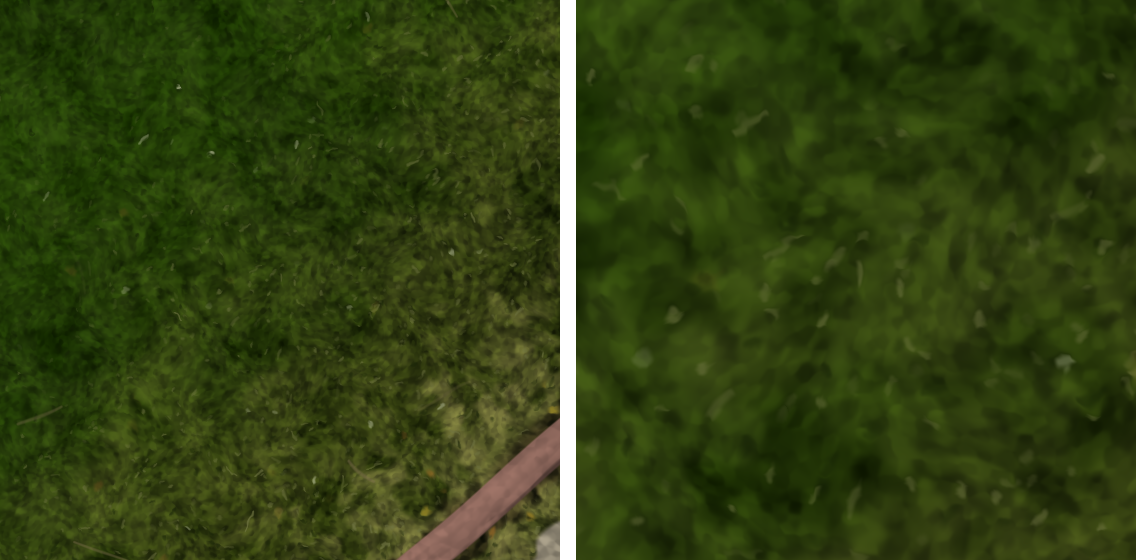
Left, the full canvas; right, a detail of the centre.
Write a three.js fragment shader that draws this texture.

```glsl
// Worn lawn seen from above, drying toward a reddish edging rail in the lower right corner.
varying vec2 vUv;

// Colours
const vec3 LUSH = vec3(0.132, 0.230, 0.026);
const vec3 OLIVE = vec3(0.204, 0.240, 0.066);
const vec3 STRAW = vec3(0.355, 0.350, 0.180);
const vec3 SHADOW = vec3(0.075, 0.120, 0.020);
const vec3 BLADE = vec3(0.440, 0.460, 0.260);
const vec3 CHIP = vec3(0.660, 0.690, 0.540);
const vec3 TWIG = vec3(0.500, 0.440, 0.310);
const vec3 LEAF = vec3(0.600, 0.540, 0.150);
const vec3 RUST = vec3(0.520, 0.330, 0.140);
const vec3 SOIL = vec3(0.190, 0.160, 0.090);
const vec3 RAIL = vec3(0.560, 0.410, 0.365);
const vec3 STONE = vec3(0.540, 0.510, 0.440);

// Layout
const vec2 RAIL_FOOT = vec2(0.758, 0.0);
const vec2 RAIL_DIR = vec2(0.756, 0.655);
const float RAIL_HALF = 0.032;
const float STONE_OFFSET = -0.115;
const float EDGE = 0.0022;

vec2 hash2(vec2 c) {
  vec3 q = fract(c.xyx * vec3(0.1031, 0.1030, 0.0973));
  q += dot(q, q.yzx + 33.33);
  return fract((q.xx + q.yz) * q.zy);
}

// Smooth cellular noise, centred on zero: random tones blended around jittered points.
float cells(vec2 p) {
  vec2 id = floor(p);
  float sum = 0.0, weight = 0.0;
  for (int j = -1; j <= 1; j++) {
    for (int i = -1; i <= 1; i++) {
      vec2 c = id + vec2(float(i), float(j));
      vec2 d = p - c - hash2(c);
      float w = exp(-5.0 * dot(d, d));
      sum += w * hash2(c + 57.0).x;
      weight += w;
    }
  }
  return sum / weight - 0.5;
}

// Scattered strokes at random angles, sized in cells: x is coverage, y a random tone.
vec2 strokes(vec2 p, float len, float width, float density) {
  vec2 id = floor(p);
  vec2 best = vec2(0.0);
  for (int j = -1; j <= 1; j++) {
    for (int i = -1; i <= 1; i++) {
      vec2 c = id + vec2(float(i), float(j));
      vec2 k = hash2(c + 131.0);
      vec2 d = p - c - hash2(c + 17.0);
      float angle = 6.2832 * k.x;
      vec2 axis = vec2(cos(angle), sin(angle));
      float reach = len * (0.2 + 0.8 * fract(k.x * 37.0));
      float t = clamp(dot(d, axis), -reach, reach);
      float taper = width * (1.0 - 0.4 * abs(t) / len);
      float present = clamp((density - k.y) * 12.0 + 0.3, 0.0, 1.0);
      float cover = present * (1.0 - smoothstep(0.1 * taper, taper, length(d - axis * t)));
      if (cover > best.x) best = vec2(cover, fract(k.y * 57.0));
    }
  }
  return best;
}

void main() {
  // Layered sines bend the scattered features.
  vec2 p = vUv + 0.006 * sin(vUv.yx * 31.0 + 2.0 * sin(vUv * 17.0));

  float patches = cells(p * 5.0 + 3.0);
  float clumps = cells(p * 14.0 + 40.0);
  float tufts = cells(p * 40.0 + 90.0);
  float grain = cells(p * 85.0 + 200.0);
  float fibre = cells(p * 150.0 + 400.0);

  // Lawn: lush at upper left, bleached toward the rail.
  float slope = vUv.x - 0.9 * vUv.y + 0.28 * patches + 0.2 * clumps;
  float dry = smoothstep(-0.45, 0.5, slope);
  float bleached = smoothstep(0.4, 0.95, slope + 0.35 * tufts);
  vec3 col = mix(mix(LUSH, OLIVE, dry), STRAW, 0.75 * bleached);
  float light = 0.26 * patches + 0.25 * clumps + 0.42 * tufts + 0.5 * grain + 0.35 * fibre;
  col *= 1.0 + light * mix(0.85, 1.15, dry);
  col += vec3(0.02, 0.0, 0.025) * (clumps + tufts);

  // Dark gaps, pale blades and bright chips, roughened by the grain.
  vec2 rough = p + 0.006 * vec2(grain, fibre) + 0.006 * vec2(tufts, grain);
  vec2 gap = strokes(rough * 64.0 + 11.0, 0.3, 0.42, 0.12);
  col = mix(col, SHADOW, gap.x * (0.2 + 0.35 * gap.y));
  vec2 fleck = strokes(rough * 80.0 + 300.0, 0.25, 0.42, 0.04 + 0.12 * dry);
  col = mix(col, BLADE, fleck.x * (0.12 + 0.4 * fleck.y));
  vec2 blade = strokes(rough * 34.0 + 70.0, 0.38, 0.16, 0.02 + 0.1 * dry + 0.2 * bleached);
  col = mix(col, BLADE, blade.x * (0.2 + 0.5 * blade.y));
  vec2 chip = strokes(rough * 18.0 + 500.0, 0.1, 0.11, 0.06);
  col = mix(col, CHIP, chip.x * (0.4 + 0.6 * chip.y));

  // Twigs and fallen leaves.
  vec2 twig = strokes(p * 7.0 + 620.0, 0.38, 0.038, 0.1);
  col = mix(col, TWIG, twig.x * (0.35 + 0.5 * twig.y));

  // Rail frame: across is positive on the lawn side.
  vec2 rel = vUv - RAIL_FOOT;
  float along = dot(rel, RAIL_DIR);
  float across = dot(rel, vec2(-RAIL_DIR.y, RAIL_DIR.x)) + 0.002 * sin(along * 16.0);

  float gutter = abs(across) - RAIL_HALF + 0.025 * (tufts + clumps);
  float soil = 1.0 - smoothstep(0.0, 0.015 + 0.07 * max(along, 0.0), gutter);
  col = mix(col, SOIL * (1.0 + 1.2 * tufts + grain), 0.75 * soil);
  float stone = 1.0 - smoothstep(-0.006, 0.006, across - STONE_OFFSET + 0.03 * clumps);
  col = mix(col, STONE * (1.0 + 0.5 * tufts + 0.4 * grain), stone);

  float litter = 1.0 - smoothstep(0.04, 0.14, abs(across));
  vec2 leaf = strokes(rough * 22.0 + 800.0, 0.14, 0.26, 0.01 * dry + 0.25 * litter);
  col = mix(col, mix(RUST, LEAF, leaf.y), 0.8 * leaf.x);

  // Rail: nearly flat face, dark lower side, lengthwise wear.
  float round = across / RAIL_HALF;
  float wear = cells(vec2(along * 18.0, across * 90.0) + 900.0);
  vec3 rail = RAIL * (1.0 + 0.05 * round - 0.08 * round * round + 0.16 * wear + 0.15 * grain);
  rail *= mix(0.68, 1.0, smoothstep(-1.0, -0.75, round + 0.4 * wear));
  col = mix(col, rail, 1.0 - smoothstep(-EDGE, EDGE, abs(across) - RAIL_HALF));

  gl_FragColor = vec4(clamp(col, 0.0, 1.0), 1.0);
}
```
